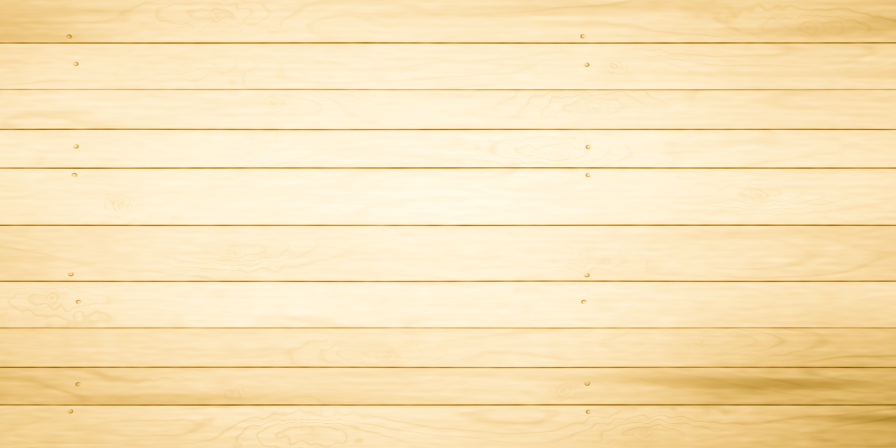
Give the GLSL for this texture, as a Shadertoy shader.

```glsl
// Ten pale, cream-stained horizontal boards with thin brown seams, nails and knots.
// One scalar "stain" is summed from vignette, stretched gradient noise, bent growth
// rings and distance-based details, then turned into colour by an absorption curve.

const float SEAM[11] = float[11](0.0, 0.096, 0.18, 0.268, 0.372, 0.497,
                                 0.625, 0.711, 0.8, 0.904, 1.0);
const int NAILED[4] = int[4](1, 4, 6, 9);

vec2 hash2(vec2 p) {
    p = vec2(dot(p, vec2(127.1, 311.7)), dot(p, vec2(269.5, 183.3)));
    return fract(sin(p) * 43758.5);
}

float corner(vec2 cell, vec2 f, vec2 o) {
    return dot(hash2(cell + o) * 2.0 - 1.0, f - o);
}

float gradientNoise(vec2 p) {
    vec2 i = floor(p), f = p - i;
    vec2 u = f * f * f * (f * (f * 6.0 - 15.0) + 10.0);
    return mix(mix(corner(i, f, vec2(0, 0)), corner(i, f, vec2(1, 0)), u.x),
               mix(corner(i, f, vec2(0, 1)), corner(i, f, vec2(1, 1)), u.x), u.y);
}

// Soft-edged line of half width w around distance zero
float stroke(float d, float w, float px) {
    return 1.0 - smoothstep(w - px, w + px, abs(d));
}

// Cream wood darkening through honey to brown
vec3 woodColour(float stain) {
    float s = max(stain, 0.0);
    return vec3(1.0, 0.955, 0.85) * exp(-vec3(0.27 * pow(s, 1.5), 0.47 * stain, 1.21 * stain));
}

void mainImage(out vec4 fragColor, in vec2 fragCoord) {
    vec2 uv = fragCoord / iResolution.xy;
    vec2 p = fragCoord / iResolution.y;
    float px = 0.7 / iResolution.y;

    // Board containing this point
    int board = 0;
    for (int i = 1; i < 10; i++) if (p.y > SEAM[i]) board = i;
    float id = float(board), bottom = SEAM[board], height = SEAM[board + 1] - bottom;
    vec2 q = p + vec2(id * 7.3, id * 3.7);

    // Bright middle, stained rim, darkest at the lower right
    vec2 d = uv - vec2(0.45, 0.56), dd = d * d;
    float shade = -0.02 + 0.55 * dd.x + 0.6 * dd.y + 2.0 * dd.x * dd.y
                + 0.24 * smoothstep(0.6, 1.0, uv.x) * smoothstep(0.42, 0.02, uv.y);
    shade += 0.10 * (hash2(vec2(id, 4.0)).x - 0.4) * (0.4 + 4.0 * length(dd));
    shade += board == 1 ? 0.09 * smoothstep(0.1, 0.5, abs(d.x)) : 0.0;
    float wear = 0.5 + 2.2 * max(shade, 0.0);

    // Knots: two per board, each bending the growth rings around it
    float rings = gradientNoise(q * vec2(0.9, 7.0)) + 0.2 * gradientNoise(q * vec2(3.0, 13.0))
                + 0.03 * gradientNoise(q * vec2(12.0, 40.0));
    float knots = 0.0;
    for (int k = 0; k < 2; k++) {
        vec2 rnd = hash2(vec2(id * 3.1 + 1.0, float(k) + 0.5));
        vec2 centre = vec2(float(k) + 0.1 + 0.8 * rnd.x, bottom + height * (0.3 + 0.4 * rnd.y));
        vec2 e = p - centre;
        e += 0.016 * vec2(gradientNoise(p * 35.0), gradientNoise(p * 35.0 + 9.0));
        float r = length(e * vec2(0.65, 1.0));
        float strength = 0.2 + 0.7 * hash2(rnd * 17.0).x;
        rings += 0.5 * exp(-dot(e * e, vec2(45.0, 900.0)));
        float circles = pow(0.5 + 0.5 * sin(r * 650.0 + 7.0 * gradientNoise(p * 28.0)), 2.0);
        float broken = 0.5 + gradientNoise(p * 45.0 + 5.0);
        knots += strength * exp(-r * r * 2800.0) * (0.1 + 0.45 * circles * broken);
    }

    // Growth rings, fine fibres and long worn streaks
    float growth = pow(0.5 + 0.5 * sin(rings * 44.0), 9.0);
    growth *= smoothstep(-0.2, 0.4, gradientNoise(q * vec2(2.3, 9.0) + 20.0));
    float fibre = 0.08 * gradientNoise(q * vec2(6.0, 80.0))
                + 0.09 * gradientNoise(q * vec2(22.0, 125.0));
    float streak = smoothstep(0.08, 0.5, gradientNoise(q * vec2(1.5, 24.0) + 40.0));
    float blotch = gradientNoise(q * vec2(1.8, 5.0) + 60.0);
    float stain = shade + wear * (0.13 * growth + fibre + 0.1 * blotch + 0.6 * knots);
    stain += streak * (0.02 + 0.8 * max(shade - 0.04, 0.0));

    // Seams: a hairline gap of uneven weight with a faint shadow
    for (int i = 1; i < 10; i++) {
        float n = float(i);
        float y = p.y - SEAM[i] + 0.001 * gradientNoise(vec2(p.x * 2.0, n * 5.3));
        float weight = 0.85 + 0.5 * gradientNoise(vec2(p.x * 3.5, n * 8.7))
                     + 0.4 * gradientNoise(vec2(p.x * 30.0, n * 4.1));
        weight *= (i == 3 || i == 8) ? 0.55 : 1.0;
        stain += weight * (1.25 * stroke(y, 0.0014, px) + 0.07 * exp(-abs(y) * 200.0));
    }

    // Nails: pairs straddling every nailed seam, in two columns
    for (int i = 0; i < 16; i++) {
        int row = i / 4;
        float column = float(i % 2), side = float((i / 2) % 2) * 2.0 - 1.0;
        float lean = row % 2 == 0 ? 0.016 : -0.016;
        vec2 jitter = hash2(vec2(float(i), 31.0)) - 0.5;
        vec2 e = p - vec2(0.165 + 1.14 * column, SEAM[NAILED[row]] + 0.031 * side + lean);
        e -= jitter * vec2(0.024, 0.003);
        float r = length(e * vec2(0.9, 1.15));
        float lit = 0.5 + 0.5 * sin(atan(e.y, e.x) + 12.0 * jitter.x);
        stain += 0.75 * lit * stroke(r - 0.0046, 0.0014, px) + 0.15 * stroke(r, 0.004, px);
    }

    fragColor = vec4(clamp(woodColour(stain), 0.0, 1.0), 1.0);
}
```
